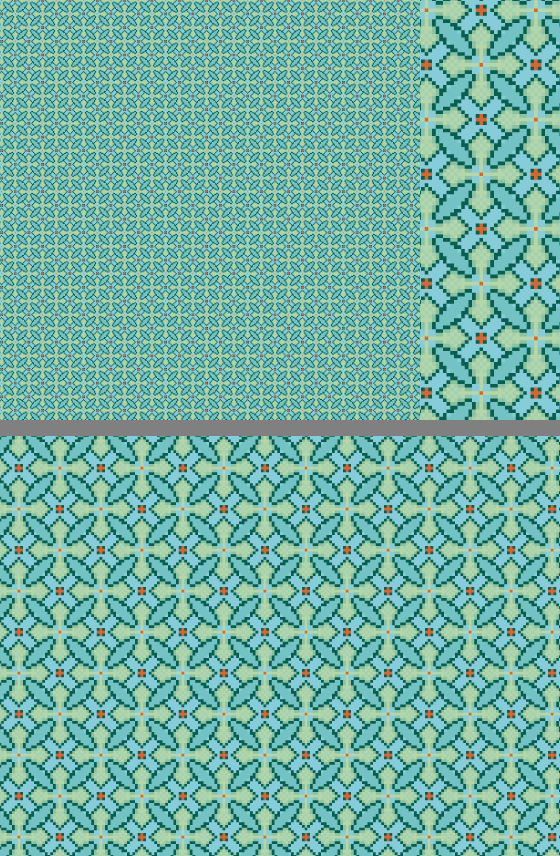
Top, the full canvas; bottom, a detail of the centre.
This pattern is drawn by a Shadertoy shader. Its source:

```glsl
// Mosaic of small square tesserae: four-leaf flowers alternate with orange crosses.
// Mirror folds reduce the repeat to one triangle, coloured by line equations.
// A fine field fills three quarters; a band on the right has it four times larger.

const float HALF_CELLS = 15.0;       // tesserae from a flower to the next cross
const float FINE_SPACING = 0.03255;  // flower to cross, in canvas heights
const float BAND_SCALE = 4.0;
const float BAND_START = 0.75;       // fraction of the canvas width
const vec2 FINE_FLOWER = vec2(0.4920, 0.6412);
const vec2 BAND_FLOWER = vec2(1.1458, 0.8455);
const int SAMPLES = 4;

const vec3 DARK_GREEN = vec3(0.03, 0.37, 0.31);
const vec3 SKY = vec3(0.53, 0.80, 0.85);
const vec3 TEAL = vec3(0.45, 0.76, 0.77);
const vec3 SAGE = vec3(0.54, 0.76, 0.64);
const vec3 PALE = vec3(0.64, 0.82, 0.69);
const vec3 CREAM = vec3(0.71, 0.84, 0.66);
const vec3 ORANGE = vec3(0.85, 0.40, 0.19);

// Folds a tessera index into the triangle flower (0,0), cross (15,0), leaf middle.
vec2 foldCell(vec2 cell, float halfCells) {
    vec2 c = abs(mod(cell + halfCells, 2.0 * halfCells) - halfCells);
    if (c.y > c.x) c = c.yx;
    if (c.x + c.y > halfCells) c = halfCells - c.yx;
    return c;
}

// Green petal: chequered inside, shaded next to its outline, with a pale stem.
vec3 petalColor(vec2 c, float leafEdge, float capLine) {
    if (c.y < 0.5 && c.x < 6.5) return CREAM;
    if (c.y > leafEdge - 1.5 || c.x + c.y > capLine - 1.5) return SAGE;
    return mod(c.x + c.y, 2.0) < 0.5 ? CREAM : PALE;
}

// Blue leaf: a darker stripe on its diagonal, widest in the middle.
vec3 leafColor(vec2 c) {
    float along = c.x + c.y;
    float across = c.x - c.y;
    float stripe = along > 9.5 ? 2.5 : 1.5;
    return along > 5.5 && across < stripe ? TEAL : SKY;
}

vec3 tesseraColor(vec2 c) {
    const float capLine = 12.0;
    float leafEdge = floor(0.58 * c.x + 0.5);
    float along = c.x + c.y;

    // Orange crosses and flower centres
    if (c.x < 0.5 || (c.x > 13.5 && c.y < 0.5)) return ORANGE;

    // Dark outlines of leaves, petal caps and cross corners
    bool leafLine = c.x > 2.5 && abs(c.y - leafEdge) < 0.5;
    bool petalCap = abs(along - capLine) < 0.5 && c.y < leafEdge;
    bool crossCorner = c.x > 13.5 && c.y > 0.5;
    if (leafLine || petalCap || crossCorner) return DARK_GREEN;

    if (c.y > leafEdge - 0.5) return leafColor(c);
    return along < capLine ? petalColor(c, leafEdge, capLine) : SKY;
}

vec3 mosaic(vec2 p, vec2 flower, float spacing) {
    vec2 cell = floor((p - flower) * HALF_CELLS / spacing + 0.5);
    return tesseraColor(foldCell(cell, HALF_CELLS));
}

vec3 panelColor(vec2 p, float aspect) {
    bool inBand = p.x >= BAND_START * aspect;
    vec2 flower = inBand ? BAND_FLOWER : FINE_FLOWER;
    float spacing = FINE_SPACING * (inBand ? BAND_SCALE : 1.0);
    return mosaic(p, flower, spacing);
}

void mainImage(out vec4 fragColor, in vec2 fragCoord) {
    float aspect = iResolution.x / iResolution.y;
    vec3 total = vec3(0.0);

    // Average a grid of samples to smooth the edges
    for (int j = 0; j < SAMPLES; j++) {
        for (int i = 0; i < SAMPLES; i++) {
            vec2 offset = (vec2(i, j) + 0.5) / float(SAMPLES) - 0.5;
            total += panelColor((fragCoord + offset) / iResolution.y, aspect);
        }
    }
    fragColor = vec4(total / float(SAMPLES * SAMPLES), 1.0);
}
```
